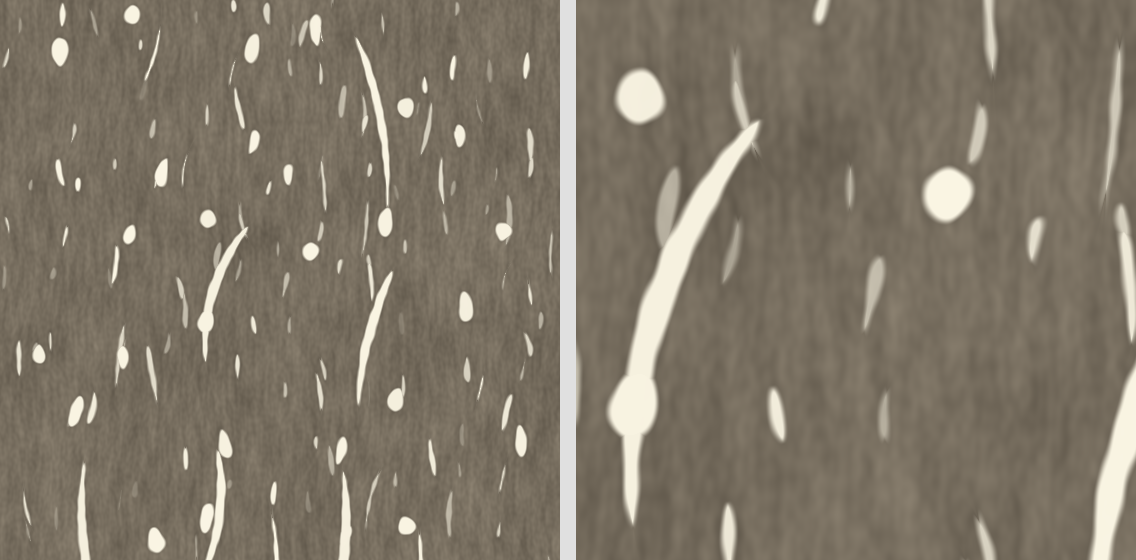
Left: the whole. Right: its middle third, enlarged.
A Shadertoy shader for this texture:

```glsl
// Cream slivers, ovals and long curved strokes scattered upright over a fibrous taupe ground.

const vec3 GROUND_DARK  = vec3(0.425, 0.390, 0.335);
const vec3 GROUND_LIGHT = vec3(0.545, 0.505, 0.440);
const vec3 CREAM        = vec3(0.985, 0.965, 0.895);

const float GROUND_TONE  = 0.34;   // mean place between dark and light
const float EDGE_SOFT    = 0.0024; // half width of the mark edges
const float RAGGEDNESS   = 0.0028; // how far noise pushes the outlines
const float RIM_WIDTH    = 0.007;  // faint shade around the marks
const float RIM_STRENGTH = 0.06;

// One family of scattered marks
struct Marks {
    vec2 cells;     // grid cells per canvas
    float share;    // part of the cells that hold a mark
    vec2 radius;    // mean half width and half height
    float spread;   // relative variation of size
    float tilt;     // largest lean in radians
    float bend;     // largest bow, relative to height
    float faintest; // lowest opacity
};

const Marks STROKES = Marks(vec2(3.6, 2.9), 0.74, vec2(0.0078, 0.125), 0.25, 0.34, 0.20, 0.95);
const Marks OVALS   = Marks(vec2(6.3, 6.0), 0.74, vec2(0.0115, 0.0220), 0.30, 0.35, 0.10, 0.95);
const Marks SLIVERS = Marks(vec2(8.0, 7.0), 0.70, vec2(0.0038, 0.0350), 0.50, 0.28, 0.12, 0.45);
const Marks SPECKS  = Marks(vec2(13.0, 11.0), 0.62, vec2(0.0031, 0.0145), 0.50, 0.25, 0.10, 0.12);

// Integer hash giving four values from 0 to 1
vec4 hash4(vec2 cell, float seed) {
    uvec4 v = uvec4(ivec4(ivec2(cell), int(seed), 7));
    v = v * 1664525u + 1013904223u;
    v += v.yzxy * v.wxyz;
    v ^= v >> 16u;
    v += v.yzxy * v.wxyz;
    return vec4(v >> 8u) / 16777216.0;
}

float cornerSlope(vec2 cell, vec2 offset) {
    float angle = 6.28318 * hash4(cell, 91.0).x;
    return dot(vec2(cos(angle), sin(angle)), offset);
}

float gradientNoise(vec2 p) {
    vec2 i = floor(p), f = p - i;
    vec2 s = f * f * f * (f * (f * 6.0 - 15.0) + 10.0);
    vec2 e = vec2(1.0, 0.0);
    float low  = mix(cornerSlope(i, f), cornerSlope(i + e, f - e), s.x);
    float high = mix(cornerSlope(i + e.yx, f - e.yx), cornerSlope(i + 1.0, f - 1.0), s.x);
    return mix(low, high, s.y);
}

// Approximate distance to a bowed, tapered ellipse
float markDistance(vec2 p, vec2 radius, float angle, float bow, float taper) {
    float c = cos(angle), s = sin(angle);
    p = vec2(c * p.x + s * p.y, c * p.y - s * p.x);
    float along = p.y / radius.y;
    p.x -= bow * radius.y * (along * along - 0.4);
    radius.x *= 1.0 + taper * clamp(along, -1.0, 1.0);
    float k = length(p / radius);
    return k * (k - 1.0) / max(length(p / (radius * radius)), 0.001);
}

// x: cream coverage, y: closeness to a mark
vec2 scatter(vec2 p, Marks m, float ragged, float soft, float seed) {
    vec2 home = floor(p * m.cells);
    vec2 result = vec2(0.0);
    for (int j = -1; j <= 1; j++)
    for (int i = -1; i <= 1; i++) {
        vec2 cell = home + vec2(i, j);
        vec4 place = hash4(cell, seed);
        if (place.z > m.share) continue;
        vec4 shape = hash4(cell, seed + 1.0);
        vec4 look = hash4(cell, seed + 2.0);
        vec2 centre = (cell + 0.5 + 0.8 * (place.xy - 0.5)) / m.cells;
        vec2 radius = m.radius * (1.0 + m.spread * (2.0 * shape.xy - 1.0));
        float d = markDistance(p - centre, radius, m.tilt * (2.0 * shape.z - 1.0),
                               m.bend * (2.0 * shape.w - 1.0), 0.7 * (look.x - 0.5));
        d += ragged;
        float opacity = mix(m.faintest, 1.0, look.y);
        float cover = opacity * (1.0 - smoothstep(-soft, soft, d));
        float near = opacity * (1.0 - smoothstep(0.0, RIM_WIDTH, d));
        result = max(result, vec2(cover, near));
    }
    return result;
}

// Patches, upright fibres and fine grain
vec3 groundColour(vec2 p) {
    vec2 q = p + vec2(0.012 * gradientNoise(p * 5.0), 0.0);
    float tone = GROUND_TONE;
    tone += 0.36 * gradientNoise(p * vec2(7.0, 5.0) + 3.7);
    tone += 0.42 * gradientNoise(q * vec2(38.0, 11.0) + 17.3);
    tone += 0.52 * gradientNoise(q * vec2(105.0, 20.0) + 41.9);
    tone += 0.36 * gradientNoise(q * vec2(170.0, 90.0) + 8.1);
    return mix(GROUND_DARK, GROUND_LIGHT, tone);
}

void mainImage(out vec4 fragColor, in vec2 fragCoord) {
    vec2 p = fragCoord / iResolution.y;
    float soft = max(EDGE_SOFT, 0.75 / iResolution.y);
    float ragged = RAGGEDNESS * gradientNoise(p * vec2(70.0, 38.0) + 5.3);

    // Gather all mark families
    vec2 marks = scatter(p, STROKES, ragged, soft, 11.0);
    marks = max(marks, scatter(p, OVALS, ragged, soft, 23.0));
    marks = max(marks, scatter(p, SLIVERS, ragged, soft, 37.0));
    marks = max(marks, scatter(p, SPECKS, ragged, soft, 53.0));

    // Lay the marks over the shaded ground
    vec3 colour = groundColour(p) * (1.0 - RIM_STRENGTH * marks.y);
    colour = mix(colour, CREAM, marks.x);
    fragColor = vec4(colour, 1.0);
}
```
